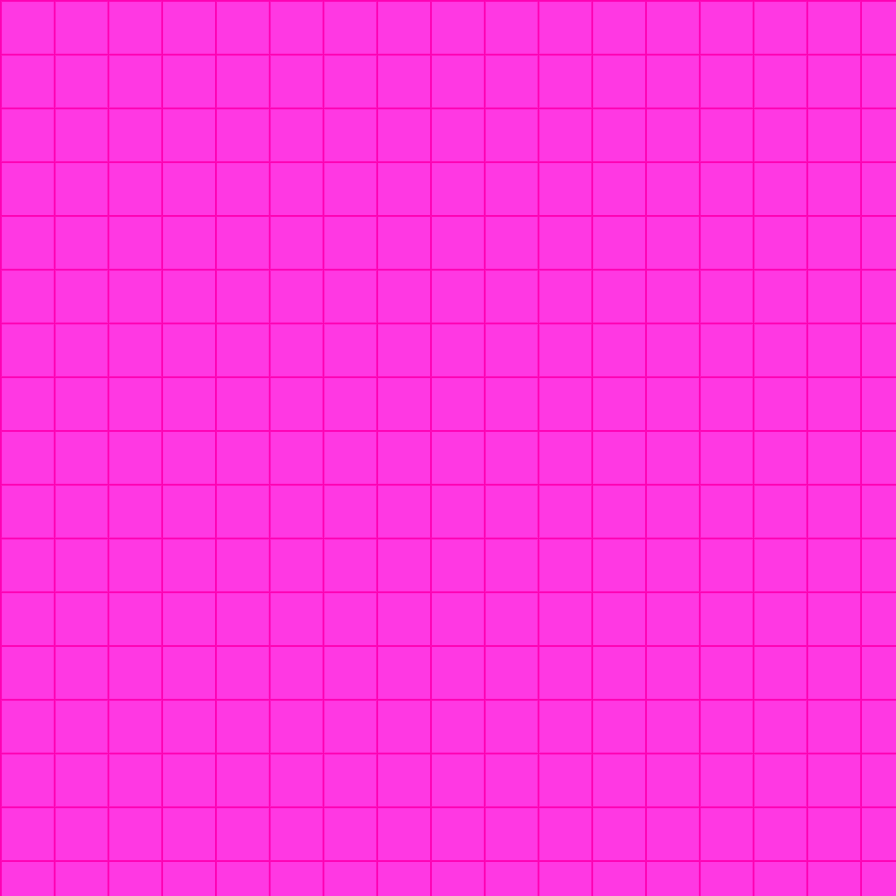
Give the GLSL for this pattern, as a WebGL 2 fragment shader.

```glsl
#version 300 es
precision highp float;
// Thin deep-pink square grid on bright magenta, starting at the top left corner.

uniform vec2 u_resolution;
out vec4 fragColor;

// Pixel coverage of lines of the given width, repeated every pitch, per axis.
vec2 lineCoverage(vec2 p, float pitch, float width, float pixel) {
    vec2 fromCentre = abs(mod(p - 0.5 * width + 0.5 * pitch, pitch) - 0.5 * pitch);
    vec2 coverage = (0.5 * width - fromCentre) / pixel + 0.5;
    return clamp(coverage, 0.0, min(1.0, width / pixel));
}

void main() {
    float pixel = 1.0 / min(u_resolution.x, u_resolution.y);

    // Measure from the top left, so partial cells fall at the right and bottom.
    vec2 p = vec2(gl_FragCoord.x, u_resolution.y - gl_FragCoord.y) * pixel;

    // 16 2/3 cells each way.
    vec2 lines = lineCoverage(p, 0.06, 0.002, pixel);
    float grid = max(lines.x, lines.y);

    vec3 magenta = vec3(1.0, 0.22, 0.89);
    vec3 deepPink = vec3(1.0, 0.0, 0.70);
    fragColor = vec4(mix(magenta, deepPink, grid), 1.0);
}
```
